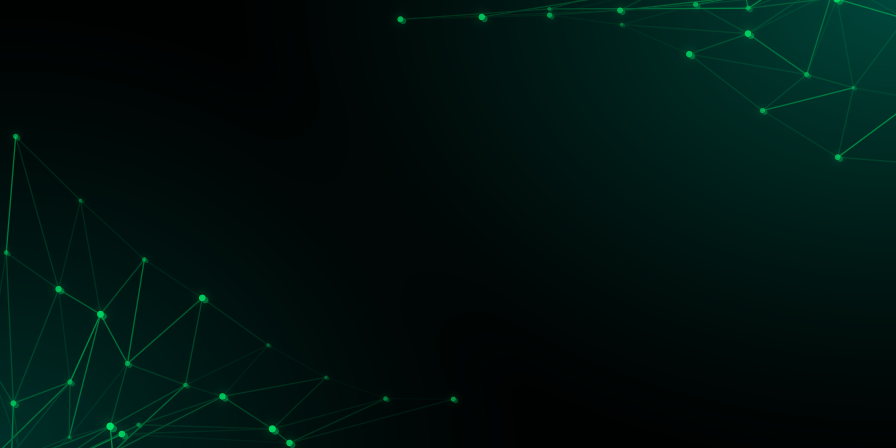
Reproduce this background procedurally as a Shadertoy shader.

```glsl
const vec3 NIGHT = vec3(0.0, 0.008, 0.007);
const vec3 TEAL_GLOW = vec3(0.0, 0.27, 0.225);
const vec3 SEA_GLOW = vec3(0.0, 0.18, 0.155);
const vec3 LINE_GREEN = vec3(0.0, 0.72, 0.34);
const vec3 NODE_GREEN = vec3(0.0, 0.88, 0.40);
const float COLUMNS = 8.0;
const float ROWS = 3.0;

float hash(vec2 p) {
    return fract(sin(dot(p, vec2(127.1, 311.7))) * 43758.5453);
}

vec2 hash2(vec2 p) {
    return vec2(hash(p), hash(p + 37.2));
}

// Elliptical falloff around a corner
float cornerGlow(vec2 p, vec2 corner, float stretch, float radius) {
    float d = length((p - corner) * vec2(1.0, stretch));
    return pow(max(1.0 - d / radius, 0.0), 1.45);
}

float segmentDistance(vec2 p, vec2 a, vec2 b) {
    vec2 ab = b - a;
    float t = clamp(dot(p - a, ab) / dot(ab, ab), 0.0, 1.0);
    return length(p - a - ab * t);
}

float coverage(float d, float halfWidth, float pixel) {
    return clamp((halfWidth - d) / pixel + 0.5, 0.0, 1.0);
}

// Outer rims of the two meshes, t runs from 0 to 1
vec2 lowerRim(float t) {
    return vec2(0.05 + 0.96 * t, 0.10 + 0.59 * pow(1.0 - t, 1.7));
}

vec2 upperRim(float t) {
    float x = 0.90 + 1.14 * t;
    return vec2(x, 0.96 - 0.34 * smoothstep(1.35, 2.0, x));
}

// Each row shrinks the rim towards an anchor, with jitter
vec2 meshNode(vec2 id, float side) {
    float t = id.x / (COLUMNS - 1.0);
    vec2 rim = side < 0.5 ? lowerRim(t) : upperRim(t);
    vec2 anchor = side < 0.5 ? vec2(0.0, -0.06) : vec2(1.95, 1.08);
    vec2 jitter = hash2(id + side * 19.0) - 0.5;
    return mix(rim, anchor, 0.34 * id.y) + jitter * (0.03 + 0.045 * id.y);
}

float edgeLight(vec2 p, vec2 a, vec2 b, float seed, float pixel) {
    float strength = mix(0.10, 0.72, seed * seed);
    return strength * coverage(segmentDistance(p, a, b), 0.0015, pixel);
}

// A bright dot with a dimmer twin beside it
float nodeLight(vec2 p, vec2 center, float seed, float pixel) {
    float radius = mix(0.004, 0.0085, seed);
    float d = length(p - center);
    float twin = length(p - center - radius * vec2(0.8, -0.6));
    float dots = max(coverage(d, radius, pixel), 0.45 * coverage(twin, radius, pixel));
    float halo = 0.12 * exp(-d * d / (radius * radius * 5.0));
    return mix(0.35, 1.0, seed) * max(dots, halo);
}

// Returns line light in x and node light in y
vec2 meshLight(vec2 p, float side, float pixel) {
    vec2 light = vec2(0.0);
    for (float row = 0.0; row < ROWS; row++) {
        for (float col = 0.0; col < COLUMNS; col++) {
            vec2 id = vec2(col, row);
            vec2 a = meshNode(id, side);
            vec2 inner = meshNode(id + vec2(0.0, 1.0), side);
            vec2 seed = hash2(id * 1.7 + side * 11.0 + 5.0);
            light.x = max(light.x, edgeLight(p, a, inner, seed.x, pixel));
            if (col < COLUMNS - 1.0) {
                vec2 next = meshNode(id + vec2(1.0, 0.0), side);
                vec2 cross = meshNode(id + vec2(1.0, 1.0), side);
                float rimSeed = row < 0.5 ? 0.55 * seed.y : seed.y;
                light.x = max(light.x, edgeLight(p, a, next, rimSeed, pixel));
                light.x = max(light.x, edgeLight(p, a, cross, fract(seed.x + seed.y), pixel));
            }
            light.y = max(light.y, nodeLight(p, a, seed.y, pixel));
        }
    }
    return light;
}

void mainImage(out vec4 fragColor, in vec2 fragCoord) {
    float pixel = 1.0 / iResolution.y;
    vec2 p = fragCoord * pixel;
    float right = iResolution.x * pixel;

    // Dark field lit from two opposite corners
    vec3 color = NIGHT;
    color += TEAL_GLOW * cornerGlow(p, vec2(right, 1.0), 1.4, 1.5);
    color += SEA_GLOW * cornerGlow(p, vec2(0.0), 1.2, 1.2);

    // Meshes, anchored to the left and right edges
    vec2 lower = meshLight(p, 0.0, pixel);
    vec2 upper = meshLight(p + vec2(2.0 - right, 0.0), 1.0, pixel);
    vec2 light = max(lower, upper);
    light.x *= mix(0.35, 1.0, smoothstep(0.1, 0.9, abs(p.x - 0.5 * right)));
    color = mix(color, LINE_GREEN, light.x);
    color = mix(color, NODE_GREEN, light.y);

    fragColor = vec4(color, 1.0);
}
```
